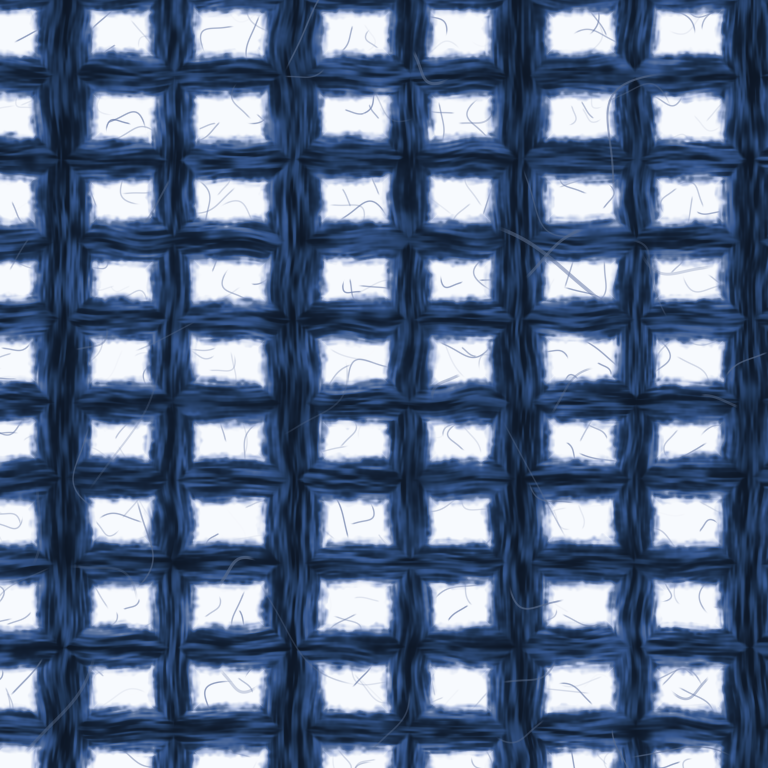
Reproduce this texture procedurally as a Shadertoy shader.

```glsl
// Backlit open plain weave: dark navy yarns cross over a bright ground.
// Jittered yarn edges give a signed distance to each gap; that distance and
// stretched fibre noise pick a tone on a colour ramp, then loose hairs go on top.

const vec2 PITCH = vec2(0.150, 0.1063);       // yarn spacing across and up
const vec2 FIRST_YARN = vec2(0.080, 0.053);   // centre of yarn number zero
const vec2 HALF_WIDTH = vec2(0.033, 0.027);
const float WIDE_EXTRA = 0.005;               // every other upright yarn is thicker
const float JITTER = 0.005;
const float FRAY = 0.010;
const float GLOW_REACH = 0.013;
const float GLOW_GAIN = 2.2;
const int LOOSE_HAIRS = 44;
const int GAP_HAIRS = 4;
const vec3 HAIR_ON_YARN = vec3(0.34, 0.41, 0.53);
const vec3 HAIR_ON_LIGHT = vec3(0.42, 0.49, 0.66);
const vec3 TONES[6] = vec3[6](
    vec3(0.045, 0.080, 0.135), vec3(0.125, 0.215, 0.345), vec3(0.21, 0.34, 0.56),
    vec3(0.38, 0.47, 0.63), vec3(0.67, 0.73, 0.87), vec3(0.97, 0.98, 0.995));

float hash(vec2 p) {
    vec3 q = fract(p.xyx * 0.1031);
    q += dot(q, q.yzx + 33.33);
    return fract((q.x + q.y) * q.z);
}

float noise(vec2 p) {
    vec2 i = floor(p), f = fract(p);
    f = f * f * (3.0 - 2.0 * f);
    return mix(mix(hash(i), hash(i + vec2(1, 0)), f.x),
               mix(hash(i + vec2(0, 1)), hash(i + vec2(1, 1)), f.x), f.y);
}

vec3 toneRamp(float level) {
    level = clamp(level, 0.0, 4.999);
    int i = int(level);
    return mix(TONES[i], TONES[i + 1], fract(level));
}

// Distance to the nearest yarn edge on one axis: negative inside the yarn.
float yarnEdge(float across, float along, float first, float pitch, float halfWidth,
               float extra, float seed) {
    float nearest = floor((across - first) / pitch + 0.5);
    float edge = 1.0;
    for (int k = -1; k <= 1; k++) {
        float id = nearest + float(k);
        float shift = (hash(vec2(id + 20.0, seed)) - 0.5) * 2.0 * JITTER;
        shift += (noise(vec2(along * 9.0, id * 7.3 + seed + 90.0)) - 0.5) * JITTER;
        float swell = (noise(vec2(along * 14.0, id * 5.1 + seed + 150.0)) - 0.5) * JITTER;
        float wide = halfWidth + swell + extra * (1.0 - 2.0 * mod(id, 2.0));
        edge = min(edge, abs(across - first - id * pitch - shift) - wide);
    }
    return edge;
}

// Coverage of one bent hair, centred on the local origin.
float hair(vec2 p, float angle, float halfLength, float bend, float width) {
    float c = cos(angle), s = sin(angle);
    vec2 q = vec2(c * p.x + s * p.y, c * p.y - s * p.x);
    float u = q.x / halfLength;
    float slope = bend * (2.0 * u + 0.9 * cos(u * 3.0));
    float d = abs(q.y - bend * halfLength * (u * u + 0.3 * sin(u * 3.0)));
    d /= sqrt(1.0 + slope * slope);
    float soft = max(1.0 / iResolution.y, 0.0012);
    return (1.0 - smoothstep(width - soft * 0.5, width + soft, d))
         * (1.0 - smoothstep(0.75, 1.0, abs(u)));
}

void mainImage(out vec4 fragColor, in vec2 fragCoord) {
    vec2 p = fragCoord / iResolution.xy;

    // Yarn edges and the signed distance to the gap outline.
    vec2 edge = vec2(
        yarnEdge(p.x, p.y, FIRST_YARN.x, PITCH.x, HALF_WIDTH.x, WIDE_EXTRA, 3.0),
        yarnEdge(p.y, p.x, FIRST_YARN.y, PITCH.y, HALF_WIDTH.y, 0.0, 41.0));
    float outside = length(min(edge, 0.0));
    float gap = outside > 0.0 ? -outside : min(edge.x, edge.y);
    gap += FRAY * (0.6 * noise(p * 75.0) + 0.4 * noise(p * 190.0 + 31.0) - 0.5);

    // Fibres follow the visible yarn; crossings alternate over and under.
    vec2 twist = p + 0.012 * vec2(noise(p * 16.0), noise(p * 16.0 + 57.0));
    float upright = 0.6 * noise(twist * vec2(170, 24)) + 0.4 * noise(twist * vec2(330, 50));
    float level = 0.6 * noise(twist * vec2(24, 170) + 9.0) + 0.4 * noise(twist * vec2(50, 330));
    vec2 crossing = floor((p - FIRST_YARN) / PITCH + 0.5);
    float over = 0.006 * (1.0 - 2.0 * mod(crossing.x + crossing.y, 2.0));
    float fibre = mix(level, upright, smoothstep(-0.005, 0.005, edge.y - edge.x + over));

    // Yarn shading, light bleeding round its edges, then the open gap.
    float tone = 1.3 * smoothstep(0.25, 0.9, fibre) * (0.6 + 0.8 * noise(p * 11.0));
    tone += GLOW_GAIN * exp(-max(-gap, 0.0) / GLOW_REACH) * (0.5 + fibre);
    float lit = smoothstep(-0.007, 0.008, gap);
    vec3 color = toneRamp(mix(tone, 5.0, lit));

    // Fine hairs inside each gap.
    vec2 cell = floor((p - FIRST_YARN) / PITCH);
    vec2 local = p - FIRST_YARN - (cell + 0.5) * PITCH;
    for (int i = 0; i < GAP_HAIRS; i++) {
        vec2 seed = cell + vec2(30.0 + 17.0 * float(i), 63.0);
        vec2 offset = (vec2(hash(seed), hash(seed + 211.0)) - 0.5) * vec2(0.09, 0.055);
        float strand = hair(local - offset, 6.283 * hash(seed + 307.0),
            0.012 + 0.025 * hash(seed + 401.0), 1.6 * hash(seed + 503.0) - 0.8, 0.0006);
        color = mix(color, HAIR_ON_LIGHT, strand * lit * 0.75 * hash(seed + 601.0));
    }

    // Longer loose hairs wander over yarns and gaps.
    for (int i = 0; i < LOOSE_HAIRS; i++) {
        vec2 seed = vec2(float(i) * 3.0 + 5.0, 811.0);
        float strand = hair(p - vec2(hash(seed), hash(seed + 13.0)), 6.283 * hash(seed + 29.0),
            0.025 + 0.075 * pow(hash(seed + 47.0), 2.0), 1.2 * hash(seed + 71.0) - 0.6,
            0.0006 + 0.0016 * pow(hash(seed + 97.0), 3.0));
        color = mix(color, mix(HAIR_ON_YARN, HAIR_ON_LIGHT, lit),
                    strand * (0.25 + 0.45 * hash(seed + 113.0)));
    }
    fragColor = vec4(color, 1.0);
}
```
